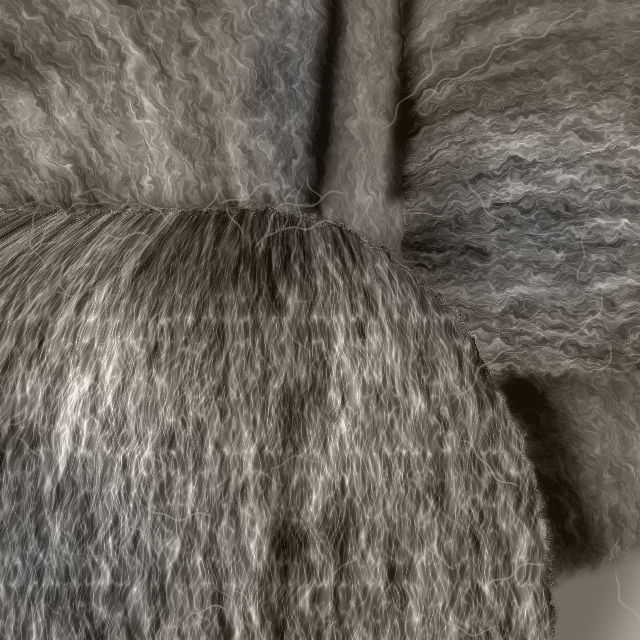
Give the GLSL for this texture, as a WebGL 1 fragment shader.

```glsl
precision highp float;
uniform vec2 u_resolution;

float hash(vec2 p) {
  vec3 q = fract(vec3(p.xyx) * 0.1031);
  q += dot(q, q.yzx + 33.33);
  return fract((q.x + q.y) * q.z);
}

float noise(vec2 p) {
  vec2 i = floor(p), f = fract(p);
  f = f * f * (3.0 - 2.0 * f);
  return mix(mix(hash(i), hash(i + vec2(1.0, 0.0)), f.x),
             mix(hash(i + vec2(0.0, 1.0)), hash(i + 1.0), f.x), f.y);
}

float blob(vec2 p, vec2 center, vec2 radius) {
  vec2 d = (p - center) / radius;
  return exp(-dot(d, d));
}

float crease(vec2 p, vec2 a, vec2 b, float width) {
  vec2 ab = b - a;
  float t = clamp(dot(p - a, ab) / dot(ab, ab), 0.0, 1.0);
  float d = length(p - a - ab * t) / width;
  return exp(-d * d);
}

// Coordinates (across, along) for fibres spreading out of a gathered end
vec2 fan(float across, float along) {
  float spread = 1.0 - 0.55 * exp(-6.0 * max(along, 0.0));
  return vec2(across / spread, along);
}

// Crimped, crossing fibres with bright ridges and darker gaps
float strands(vec2 q, float seed) {
  float glint = 0.0, body = 0.0;
  for (int i = 0; i < 4; i++) {
    float k = float(i);
    vec2 r = q + 40.0;
    r.x += (k - 1.5) * 0.17 * q.y;
    r.x += 0.016 * noise(r * vec2(16.0, 22.0) + k * 17.0 + seed);
    r.x += 0.007 * noise(r * vec2(55.0, 48.0) + k * 9.0);
    float n = noise(r * vec2(125.0 + 28.0 * k, 19.0 + 5.0 * k) + seed + k * 31.0);
    glint += pow(1.0 - abs(2.0 * n - 1.0), 5.0) * 0.25;
    body += (noise(r * vec2(72.0 + 9.0 * k, 13.0) + k * 5.0) - 0.5) * 0.25;
  }
  return glint - 0.28 + body * 0.9;
}

// One loose wavy hair, tapered at both ends
float hair(vec2 p, vec2 center, float angle, float halfLength, float bend, float phase) {
  float c = cos(angle), s = sin(angle);
  vec2 q = mat2(c, -s, s, c) * (p - center);
  float path = bend * q.x * q.x + 0.006 * sin(q.x * 55.0 + phase)
             + 0.003 * sin(q.x * 130.0 + phase * 2.0);
  float line = 1.0 - smoothstep(0.0005, 0.0026, abs(q.y - path));
  return line * (1.0 - smoothstep(halfLength * 0.6, halfLength, abs(q.x)));
}

float frontTone(vec2 p, float rim) {
  float t = 0.40 + 0.16 * blob(p, vec2(0.12, 0.40), vec2(0.10, 0.20));
  t += 0.12 * blob(p, vec2(0.27, 0.32), vec2(0.10, 0.16));
  t += 0.17 * blob(p, vec2(0.54, 0.34), vec2(0.05, 0.20));
  t += 0.09 * blob(p, vec2(0.69, 0.30), vec2(0.08, 0.22));
  t -= 0.14 * blob(p, vec2(0.42, 0.60), vec2(0.13, 0.09));
  t -= 0.09 * blob(p, vec2(0.22, 0.58), vec2(0.20, 0.07));
  t -= 0.18 * crease(p, vec2(0.46, 0.38), vec2(0.43, 0.0), 0.028);
  return t - 0.07 * smoothstep(0.84, 1.0, rim);
}

float upperTone(vec2 p, float rightSide) {
  float left = 0.42 + 0.11 * blob(p, vec2(0.07, 0.78), vec2(0.05, 0.08));
  left += 0.08 * blob(p, vec2(0.23, 0.80), vec2(0.10, 0.14));
  left -= 0.13 * blob(p, vec2(0.02, 0.90), vec2(0.09, 0.04));
  left -= 0.15 * blob(p, vec2(0.14, 0.71), vec2(0.05, 0.04));
  left -= 0.10 * blob(p, vec2(0.46, 0.86), vec2(0.06, 0.18));
  float right = 0.38 + 0.11 * blob(p, vec2(0.90, 0.76), vec2(0.18, 0.10));
  right += 0.08 * blob(p, vec2(0.86, 0.51), vec2(0.14, 0.06));
  right -= 0.09 * blob(p, vec2(0.90, 0.61), vec2(0.16, 0.025));
  right -= 0.13 * blob(p, vec2(0.67, 0.62), vec2(0.09, 0.08));
  float t = mix(left, right, rightSide);
  t -= 0.27 * crease(p, vec2(0.525, 1.0), vec2(0.49, 0.67), 0.018);
  t -= 0.30 * crease(p, vec2(0.635, 1.0), vec2(0.62, 0.70), 0.018);
  t -= 0.14 * blob(p, vec2(0.645, 0.81), vec2(0.025, 0.06));
  return t - 0.12 * blob(p, vec2(0.58, 0.61), vec2(0.08, 0.035));
}

void main() {
  vec2 p = gl_FragCoord.xy / u_resolution;
  vec2 w = p + 0.016 * (vec2(noise(p * 45.0), noise(p * 45.0 + 70.0)) - 0.5)
             + 0.008 * (vec2(noise(p * 140.0), noise(p * 140.0 + 30.0)) - 0.5);

  // Masks of the overlapping bundles
  vec2 e = vec2(max(w.x - 0.42, 0.0) / 0.45, w.y / 0.67);
  float rim = dot(e, e);
  float front = 1.0 - smoothstep(0.97, 1.03, rim);
  float rightSide = smoothstep(0.61, 0.65, w.x);
  float roll = (1.0 - smoothstep(0.39, 0.44, w.y)) * smoothstep(0.70, 0.76, w.x);
  float floorMask = (1.0 - smoothstep(0.085, 0.13, w.y - 0.35 * (w.x - 0.92)))
                  * smoothstep(0.83, 0.87, w.x) * (1.0 - front);

  // Fibre flow and focus
  vec2 flow = vec2(w.x + 0.6 * (w.y - 0.67) * max(1.0 - 2.0 * w.x, 0.1), w.y);
  float contrast = 0.36;
  if (rightSide > 0.5) {
    flow = fan(w.y - 0.60, w.x - 0.58);
    contrast = mix(0.46, 0.25, smoothstep(0.75, 0.95, p.y));
  } else if (w.x > 0.505) contrast = 0.24;
  if (roll > 0.5) {
    flow = vec2(length((w - vec2(0.78, 0.10)) * vec2(1.0, 0.8)), w.x - w.y);
    contrast = 0.25;
  }
  if (front > 0.5) {
    flow = fan(p.x - 0.43, 0.69 - p.y);
    contrast = 0.62;
  }

  // Light and shade
  float tone = upperTone(p, rightSide);
  float rollTone = 0.37 - 0.30 * crease(p, vec2(0.81, 0.41), vec2(0.90, 0.15), 0.055);
  tone = mix(tone, rollTone, roll);
  tone -= 0.14 * crease(p, vec2(0.0, 0.675), vec2(0.42, 0.675), 0.018) * (1.0 - front);
  tone = mix(tone, frontTone(p, rim), front);
  tone += 0.16 * (noise(flow * vec2(26.0, 4.0) + 50.0) - 0.5);
  tone += 0.10 * (noise(flow * vec2(60.0, 9.0) + 80.0) - 0.5);
  tone += contrast * strands(flow, 3.0 + 20.0 * front) * (0.35 + 1.6 * max(tone, 0.0));
  float floorTone = 0.42 + 0.22 * smoothstep(0.90, 1.02, p.x - 0.4 * p.y);
  tone = mix(tone, floorTone, floorMask);

  // Flyaway hairs
  float loose = 0.0;
  for (int i = 0; i < 64; i++) {
    float k = float(i);
    vec2 c = vec2(hash(vec2(k, 1.0)), hash(vec2(k, 2.0)) * 0.72);
    if (i < 22) c = vec2(c.x * 0.52, 0.61 + 0.11 * hash(vec2(k, 3.0)));
    float angle = 6.283 * hash(vec2(k, 4.0));
    float size = 0.025 + 0.06 * hash(vec2(k, 5.0));
    float h = hair(p, c, angle, size, 8.0 * (hash(vec2(k, 6.0)) - 0.5), k);
    loose = max(loose, h * (0.25 + 0.5 * hash(vec2(k, 7.0))));
  }
  loose = max(loose, 0.6 * hair(p, vec2(0.78, 0.92), 0.50, 0.19, -0.6, 1.0));
  loose = max(loose, 0.5 * hair(p, vec2(0.65, 0.86), 1.0, 0.10, 2.0, 3.0));
  loose = max(loose, 0.6 * hair(p, vec2(0.145, 0.945), -1.0, 0.05, -3.0, 2.0));
  tone = mix(tone, 0.70, loose * 0.65);

  // Warm grey wool with cooler patches
  float cool = blob(p, vec2(0.46, 0.86), vec2(0.07, 0.2))
             + blob(p, vec2(0.84, 0.64), vec2(0.2, 0.14))
             + blob(p, vec2(0.05, 0.12), vec2(0.25, 0.2));
  float warmth = mix(0.034, 0.008, clamp(cool, 0.0, 1.0));
  tone = clamp(tone, 0.06, 0.92);
  gl_FragColor = vec4(tone + vec3(1.0, 0.1, -1.0) * warmth, 1.0);
}
```
